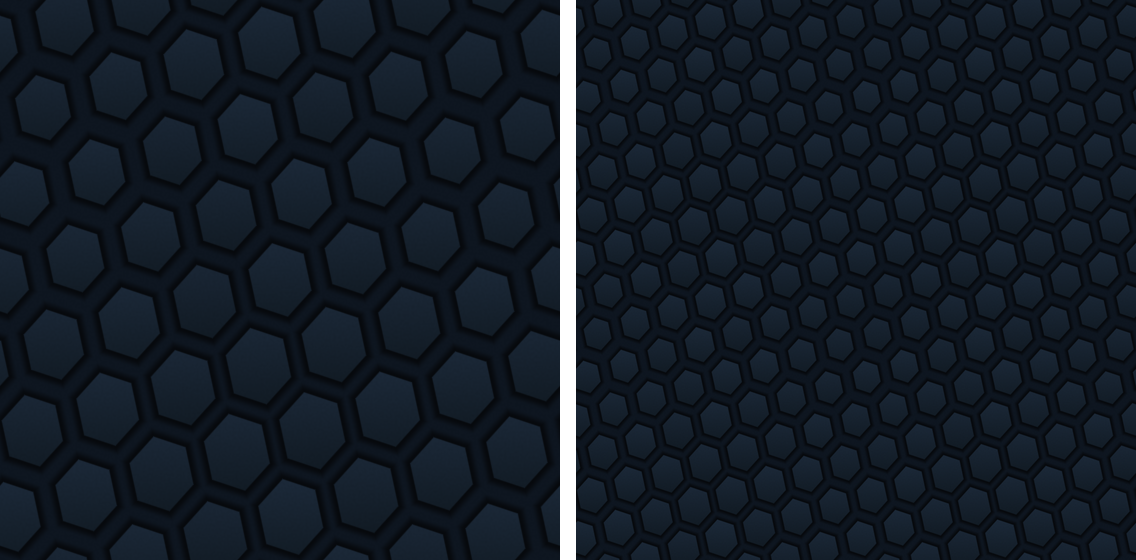
Left, the tile; right, the same tile 2 across and 2 down.
Reproduce this pattern procedurally as a WebGL 2 fragment shader.

```glsl
#version 300 es
precision highp float;
// Tilted lattice of dark raised hexagons with soft grooves and slowly varying size.

uniform vec2 u_resolution;
out vec4 fragColor;

const float TAU = 6.2831853;

// Lattice steps are whole multiples of 1/CELLS, so the canvas wraps exactly.
const float CELLS = 52.0;
const vec2 STEP_A = vec2(7.0, 2.0);
const vec2 STEP_B = vec2(5.0, -6.0);

const float SIZE_BASE = 0.705;           // face width relative to its cell
const vec2 SIZE_SWING = vec2(0.030, 0.034);
const vec2 SIZE_PEAK = vec2(0.5, 0.23);  // where the faces are largest

const float EDGE_SOFTNESS = 0.0016;
const float SHADOW_START = 0.0015;
const float SHADOW_END = 0.0175;
const float FACE_HALF_HEIGHT = 0.066;
const float FACE_VARIATION = 0.07;
const float GRAIN_PERIOD = 200.0;
const float GRAIN_AMOUNT = 0.05;

const vec3 FACE_TOP = vec3(0.104, 0.154, 0.214);
const vec3 FACE_BOTTOM = vec3(0.068, 0.106, 0.143);
const vec3 GAP_COLOR = vec3(0.053, 0.084, 0.124);
const vec3 SHADOW_COLOR = vec3(0.024, 0.034, 0.049);

float hash(vec2 cell) {
    uvec2 q = uvec2(cell) * uvec2(1597u, 3571u);
    uint n = (q.x ^ (q.y << 8)) * 747796405u + 289133u;
    n = ((n >> 15) ^ n) * 277803737u;
    return float((n >> 8) & 65535u) / 65535.0;
}

float cornerSlope(vec2 cell, vec2 offset) {
    float angle = TAU * hash(mod(cell, GRAIN_PERIOD));
    return dot(vec2(cos(angle), sin(angle)), offset);
}

// Gradient noise that wraps every GRAIN_PERIOD cells.
float gradientNoise(vec2 p) {
    vec2 i = floor(p), f = fract(p);
    vec2 w = f * f * f * (f * (f * 6.0 - 15.0) + 10.0);
    vec2 e = vec2(1.0, 0.0);
    float low = mix(cornerSlope(i, f), cornerSlope(i + e.xy, f - e.xy), w.x);
    float high = mix(cornerSlope(i + e.yx, f - e.yx), cornerSlope(i + e.xx, f - e.xx), w.x);
    return mix(low, high, w.y);
}

float faceSize(vec2 center) {
    return SIZE_BASE + dot(SIZE_SWING, cos(TAU * (center - SIZE_PEAK)));
}

// Signed distance to one side pair; dot(p, normal) is 0.5 at the cell border.
float sideDistance(vec2 p, vec2 normal, float size) {
    return (abs(dot(p, normal)) - 0.5 * size) / length(normal);
}

// Hexagon sheared to fit the lattice.
float hexDistance(vec2 p, float size) {
    float d = sideDistance(p, vec2(7.0, 1.5), size);
    d = max(d, sideDistance(p, vec2(5.0, -4.5), size));
    return max(d, sideDistance(p, vec2(2.0, 6.0), size));
}

void main() {
    vec2 uv = gl_FragCoord.xy / u_resolution;
    float pixel = 1.0 / min(u_resolution.x, u_resolution.y);

    // Nearest face among the four surrounding lattice points.
    vec2 lattice = vec2(6.0 * uv.x + 5.0 * uv.y, 2.0 * uv.x - 7.0 * uv.y);
    vec2 base = floor(lattice - 0.5) + 0.5;
    float dist = 1.0;
    vec2 site = vec2(0.0);
    for (int j = 0; j < 2; j++) {
        for (int i = 0; i < 2; i++) {
            vec2 node = base + vec2(i, j);
            vec2 candidate = node.x * STEP_A + node.y * STEP_B;
            vec2 center = candidate / CELLS;
            float d = hexDistance(uv - center, faceSize(center));
            if (d < dist) {
                dist = d;
                site = candidate;
            }
        }
    }

    // Groove with a dark rim around each face.
    float shadow = 1.0 - smoothstep(SHADOW_START, SHADOW_END, dist);
    vec3 color = mix(GAP_COLOR, SHADOW_COLOR, shadow);

    // Face lit from above, with slight variation in brightness.
    float height = (uv.y - site.y / CELLS) / FACE_HALF_HEIGHT;
    vec3 face = mix(FACE_BOTTOM, FACE_TOP, clamp(0.5 + 0.5 * height, 0.0, 1.0));
    face *= 1.0 + FACE_VARIATION * (hash(mod(site, CELLS)) - 0.5);
    float softness = max(EDGE_SOFTNESS, pixel);
    color = mix(face, color, smoothstep(-softness, softness, dist));

    // Fine surface grain.
    color *= 1.0 + GRAIN_AMOUNT * gradientNoise(uv * GRAIN_PERIOD);
    fragColor = vec4(color, 1.0);
}
```
